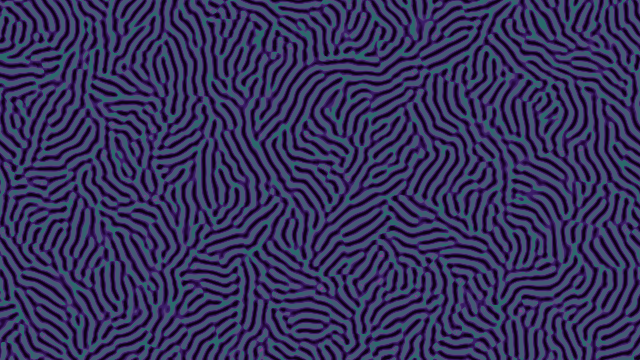
Give the GLSL for this pattern, as a Shadertoy shader.

```glsl
// Labyrinth of glowing violet and teal ridges, like a reaction-diffusion pattern

const float TAU = 6.2831853;
const int TAPS = 10;

vec4 hash4(vec2 p) {
    vec4 q = fract(p.xyxy * vec4(0.1031, 0.1030, 0.0973, 0.1099));
    q += dot(q, q.wzxy + 33.33);
    return fract((q.xxyz + q.yzzw) * q.zywx);
}

vec2 gradientAt(vec2 cell) {
    float angle = TAU * hash4(cell + 71.0).x;
    return vec2(cos(angle), sin(angle));
}

float gradientNoise(vec2 p) {
    vec2 i = floor(p), f = p - i;
    vec2 s = f * f * f * (f * (f * 6.0 - 15.0) + 10.0);
    vec2 e = vec2(1.0, 0.0);
    float bottom = mix(dot(gradientAt(i), f), dot(gradientAt(i + e), f - e), s.x);
    float top = mix(dot(gradientAt(i + e.yx), f - e.yx), dot(gradientAt(i + 1.0), f - 1.0), s.x);
    return mix(bottom, top, s.y);
}

// Evens out the contrast of a complex wave
float evenWave(vec2 wave) {
    return wave.x * inversesqrt(dot(wave, wave) + 0.04);
}

// Stripe height (x) and mean height on a ring in the neighboring valleys (y)
vec2 stripes(vec2 p) {
    vec2 ring[TAPS + 1];
    vec2 wave[TAPS + 1];
    for (int k = 0; k <= TAPS; k++) {
        float a = TAU * float(k) / float(TAPS);
        ring[k] = k == TAPS ? p : p + 0.6 * vec2(cos(a), sin(a));
        wave[k] = vec2(0.0);
    }

    // Scattered wave packets, whose direction changes from patch to patch
    vec2 home = floor(p / 1.5);
    for (int y = -2; y <= 2; y++)
    for (int x = -2; x <= 2; x++) {
        vec2 cell = home + vec2(x, y);
        vec4 h = hash4(cell + 19.0);
        vec2 center = (cell + h.xy) * 1.5;
        float patchAngle = 0.55 * floor(6.5 * gradientNoise(center * 0.12) + 0.5);
        float angle = patchAngle + 0.8 * (h.z - 0.5);
        vec2 direction = TAU * vec2(cos(angle), sin(angle));
        float phase = TAU * dot(vec2(cos(patchAngle), sin(patchAngle)), center) + 3.4 * (h.w - 0.5);
        for (int k = 0; k <= TAPS; k++) {
            vec2 d = ring[k] - center;
            float window = max(0.0, 1.0 - dot(d, d) / 5.76);
            float t = dot(direction, d) + phase;
            wave[k] += window * window * window * vec2(cos(t), sin(t));
        }
    }

    float around = 0.0;
    for (int k = 0; k < TAPS; k++) around += evenWave(wave[k]) / float(TAPS);
    return vec2(evenWave(wave[TAPS]), around);
}

void mainImage(out vec4 fragColor, in vec2 fragCoord) {
    // One unit is one stripe period
    vec2 p = fragCoord / iResolution.y * 36.0;
    vec2 s = stripes(p);

    // The ring inhibits the center, which keeps the ridges even in width
    float height = (s.x - 2.0 * s.y) / 1.74;
    float crowding = s.y + 0.4 * s.x;

    // Cross-section from valley to crest
    vec3 color = vec3(0.05, 0.01, 0.08);
    color = mix(color, vec3(0.14, 0.03, 0.23), smoothstep(-0.95, -0.68, height));
    color = mix(color, vec3(0.23, 0.11, 0.41), smoothstep(-0.72, -0.32, height));
    color = mix(color, vec3(0.34, 0.29, 0.48), smoothstep(-0.22, 0.32, height));
    color = mix(color, vec3(0.25, 0.36, 0.45), smoothstep(0.35, 0.9, height));

    // Teal junctions and magenta tips
    float junction = smoothstep(0.05, 0.2, crowding) * smoothstep(-0.15, 0.35, height);
    float tip = smoothstep(0.1, 0.28, -crowding) * smoothstep(0.2, 0.85, height);
    color = mix(color, vec3(0.16, 0.42, 0.42), junction);
    color = mix(color, vec3(0.52, 0.22, 0.56), tip);

    fragColor = vec4(color, 1.0);
}
```
